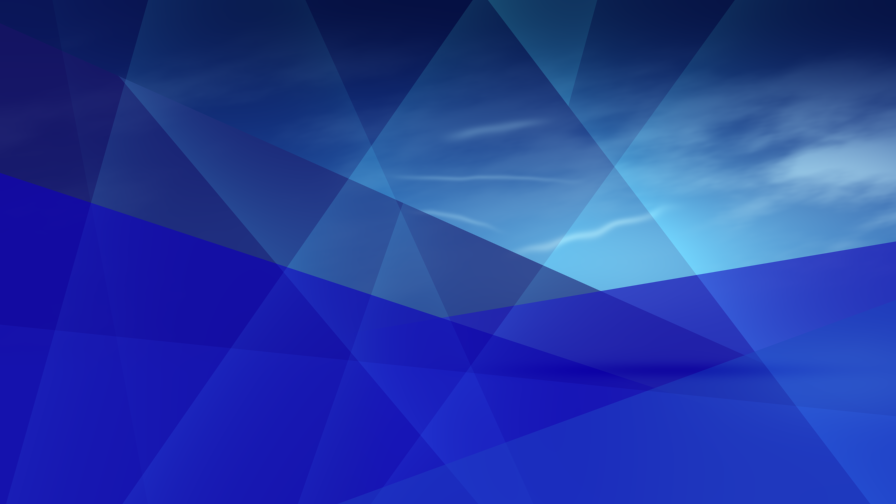
Write a Shadertoy shader that draws this background.

```glsl
// Overlapping panes of blue glass in front of a cloudy evening sky.
// The sky is a gradient with stretched noise clouds; each pane is a half plane
// that tints what lies behind it, and sheens glow along one side of an edge.

float hash(vec2 p) {
    return fract(sin(dot(p, vec2(127.1, 311.7))) * 43758.5453);
}

float noise(vec2 p) {
    vec2 i = floor(p), f = fract(p);
    f = f * f * (3.0 - 2.0 * f);
    return mix(mix(hash(i), hash(i + vec2(1, 0)), f.x),
               mix(hash(i + vec2(0, 1)), hash(i + vec2(1, 1)), f.x), f.y);
}

float fbm(vec2 p) {
    float sum = 0.0, amp = 0.5;
    for (int i = 0; i < 5; i++) {
        sum += amp * noise(p);
        p = mat2(1.6, 1.2, -1.2, 1.6) * p + 3.7;
        amp *= 0.5;
    }
    return sum;
}

// Signed distance to line a-b, positive on the right when walking from a to b
float lineDist(vec2 p, vec2 a, vec2 b) {
    vec2 dir = normalize(b - a);
    return dot(p - a, vec2(dir.y, -dir.x));
}

float pane(vec2 p, vec2 a, vec2 b) {
    float aa = 0.8 / iResolution.y;
    return smoothstep(-aa, aa, lineDist(p, a, b));
}

// Light that starts sharply at an edge and fades away from it
float sheen(vec2 p, vec2 a, vec2 b, float width) {
    return pane(p, a, b) * exp(-max(lineDist(p, a, b), 0.0) / width);
}

float spot(vec2 p, vec2 center, vec2 radius) {
    vec2 q = (p - center) / radius;
    return exp(-dot(q, q));
}

// Thin cloud trail between two points, soft at its ends
float trail(vec2 p, vec2 a, vec2 b, float width) {
    vec2 ab = b - a;
    float t = dot(p - a, ab) / dot(ab, ab);
    float d = lineDist(p, a, b) + 0.012 * (noise(p * 22.0) - 0.5);
    return exp(-d * d / (width * width)) * smoothstep(0.0, 0.3, t) * smoothstep(1.0, 0.6, t);
}

vec3 skyColor(vec2 p) {
    vec3 col = mix(vec3(0.16, 0.38, 0.69), vec3(0.07, 0.18, 0.49), smoothstep(0.5, 0.78, p.y));
    col = mix(col, vec3(0.02, 0.06, 0.26), smoothstep(0.7, 1.0, p.y));
    col = mix(col, vec3(0.05, 0.10, 0.40), 0.6 * smoothstep(0.75, 0.0, p.x));
    col = mix(col, vec3(0.45, 0.76, 0.92), 0.85 * spot(p, vec2(1.24, 0.47), vec2(0.42, 0.17)));

    // Clouds gather on the right, wisps drift elsewhere
    vec2 q = mat2(0.97, -0.22, 0.22, 0.97) * p;
    float cloud = smoothstep(0.36, 0.75, fbm(q * vec2(3.5, 11.0) + 2.0));
    float bank = spot(p, vec2(1.62, 0.62), vec2(0.36, 0.15));
    float wisps = 0.16 * smoothstep(1.0, 0.7, p.y);
    col = mix(col, vec3(0.57, 0.74, 0.87), cloud * (wisps + 0.6 * bank) + 0.28 * bank);
    float streaks = trail(p, vec2(0.98, 0.48), vec2(1.38, 0.60), 0.009)
                  + 0.5 * trail(p, vec2(0.79, 0.59), vec2(1.02, 0.54), 0.006)
                  + 0.4 * trail(p, vec2(0.74, 0.65), vec2(1.20, 0.64), 0.005)
                  + 0.4 * trail(p, vec2(0.86, 0.72), vec2(1.12, 0.77), 0.011);
    col = mix(col, vec3(0.66, 0.84, 0.93), 0.6 * min(streaks, 1.0));

    // Sea below the horizon
    return mix(vec3(0.10, 0.30, 0.72), col, smoothstep(0.25, 0.32, p.y));
}

void mainImage(out vec4 fragColor, in vec2 fragCoord) {
    // Height is 1, width is 16:9
    vec2 p = fragCoord / iResolution.xy * vec2(16.0 / 9.0, 1.0);
    vec3 col = skyColor(p);

    // Tinted panes
    float rightOfCrease = pane(p, vec2(1.516, 0.278), vec2(0.968, 1.0));
    float indigo = pane(p, vec2(0.0, 0.954), vec2(1.516, 0.278));
    col = mix(col, vec3(0.10, 0.07, 0.40), 0.64 * indigo * (1.0 - 0.8 * rightOfCrease));
    float violet = pane(p, vec2(0.88, 0.37), vec2(1.778, 0.521)) * smoothstep(0.66, 0.80, p.x);
    col = mix(col, vec3(0.11, 0.07, 0.70), 0.72 * violet);
    float cobalt = pane(p, vec2(0.0, 0.657), vec2(1.181, 0.269)) * smoothstep(1.5, 1.1, p.x);
    col = mix(col, vec3(0.07, 0.03, 0.66), 0.86 * cobalt);
    float azure = pane(p, vec2(0.694, 0.009), vec2(1.778, 0.405));
    col = mix(col, vec3(0.11, 0.24, 0.73), azure * (0.45 + 0.25 * smoothstep(0.9, 1.7, p.x)));
    col += vec3(0.01, 0.025, 0.04) * pane(p, vec2(0.0, 0.356), vec2(1.778, 0.174));
    col -= vec3(0.05, 0.08, 0.03) * spot(p, vec2(1.35, 0.265), vec2(0.28, 0.015));
    col += vec3(0.05, 0.09, 0.04) * spot(p, vec2(1.72, 0.25), vec2(0.24, 0.09));

    // Teal sheens along the crossing edges
    float light = 0.75 * sheen(p, vec2(0.243, 0.0), vec2(0.938, 1.0), 0.14);
    light += 0.75 * sheen(p, vec2(0.949, 0.0), vec2(0.255, 0.826), 0.13) * indigo;
    light += 0.85 * sheen(p, vec2(1.516, 0.278), vec2(0.968, 1.0), 0.16);
    light += 0.55 * sheen(p, vec2(1.185, 1.0), vec2(1.065, 0.56), 0.12)
           * smoothstep(0.40, 0.56, p.y) * rightOfCrease;
    light += 0.60 * sheen(p, vec2(0.764, 0.039), vec2(1.458, 1.0), 0.13);
    light += 0.55 * sheen(p, vec2(0.012, 0.0), vec2(0.294, 1.0), 0.16);
    light += 0.40 * sheen(p, vec2(0.606, 1.0), vec2(0.891, 0.37), 0.10);
    light += 0.50 * sheen(p, vec2(0.625, 0.097), vec2(0.799, 0.595), 0.10) * indigo;
    light += 0.15 * sheen(p, vec2(0.231, 0.329), vec2(0.104, 1.0), 0.08);
    col += light * vec3(0.045, 0.15, 0.12) * (1.0 - 0.45 * cobalt) * (1.0 - 0.5 * azure);

    fragColor = vec4(clamp(col, 0.0, 1.0), 1.0);
}
```
